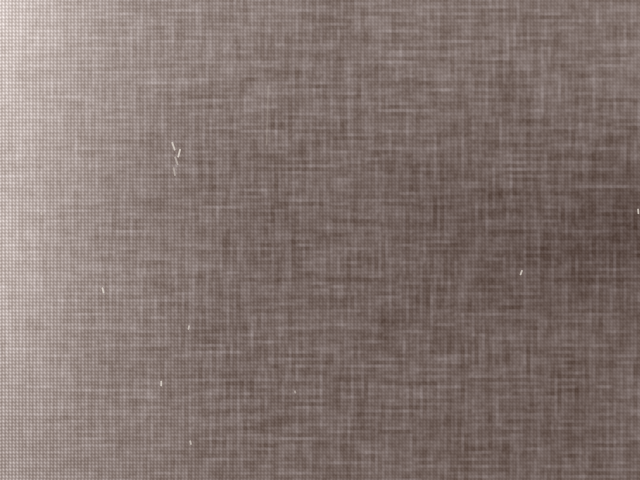
Give the GLSL for this texture, as a Shadertoy shader.

```glsl
// Taupe woven cloth under a soft light from the left.
// Gradient noise stretched along each thread makes the crossing slubs; a cosine
// lattice makes the weave, and a few scattered capsules make lint and scratches.

#define THREADS 139.0        // threads per canvas height
#define SLUB_CONTRAST 0.105  // strength of streaks along the threads
#define WEAVE_CONTRAST 0.026 // strength of the regular lattice
#define GRAIN 0.045          // fine irregularity
#define BASE_TONE 0.438      // red level of the unlit cloth
#define GLOW 0.31            // extra light at the left edge
#define LINT_COUNT 12
#define TAU 6.2831853

vec2 hash2(vec2 p) {
    vec3 q = fract(vec3(p.xyx) * vec3(0.1031, 0.1030, 0.0973));
    q += dot(q, q.yzx + 33.33);
    return fract((q.xx + q.yz) * q.zy);
}

float cornerSlope(vec2 cell, vec2 offset) {
    float angle = TAU * hash2(cell).x;
    return dot(vec2(cos(angle), sin(angle)), offset);
}

float gradientNoise(vec2 p) {
    vec2 i = floor(p), f = fract(p);
    vec2 w = f * f * f * (f * (f * 6.0 - 15.0) + 10.0);
    vec2 e = vec2(1.0, 0.0);
    float low = mix(cornerSlope(i, f), cornerSlope(i + e, f - e), w.x);
    float high = mix(cornerSlope(i + e.yx, f - e.yx), cornerSlope(i + 1.0, f - 1.0), w.x);
    return mix(low, high, w.y);
}

// Tone of one thread: short and long slubs, plus bundles of several threads
float threadTone(float along, float id) {
    return 0.55 * gradientNoise(vec2(along * 11.0, id + 0.5))
         + 0.50 * gradientNoise(vec2(along * 27.0 + 91.0, id + 300.5))
         + 0.45 * gradientNoise(vec2(along * 8.0 + 47.0, id * 0.37 + 611.0));
}

// Neighbouring threads joined by a soft edge
float slubs(float along, float across) {
    float id = floor(across);
    float blend = smoothstep(0.2, 0.8, fract(across));
    return mix(threadTone(along, id), threadTone(along, id + 1.0), blend);
}

float illumination(vec2 uv) {
    float side = exp(-pow(uv.x / 0.22, 1.25));
    float tone = BASE_TONE + GLOW * side * mix(0.62, 1.0, smoothstep(0.0, 0.45, uv.y));
    tone += 0.075 * smoothstep(0.5, 1.05, uv.y);
    tone += 0.025 * smoothstep(0.35, 0.0, uv.y) * smoothstep(1.0, 0.4, uv.x);
    vec2 shade = (uv - vec2(1.0, 0.50)) / vec2(0.28, 0.17);
    return tone - 0.05 * exp(-dot(shade, shade));
}

float capsule(vec2 p, vec2 a, vec2 b) {
    vec2 pa = p - a, ba = b - a;
    return length(pa - ba * clamp(dot(pa, ba) / dot(ba, ba), 0.0, 1.0));
}

// Bright lint: the first four gather in a cluster, the rest lie anywhere
float lint(vec2 p, float aspect, float pixel) {
    float cover = 0.0;
    for (int i = 0; i < LINT_COUNT; i++) {
        vec2 r = hash2(vec2(float(i) * 7.3 + 2.0, 19.0));
        vec2 s = hash2(vec2(float(i) * 3.1 + 5.0, 53.0));
        bool clustered = i < 4;
        vec2 start = clustered ? vec2(0.275 * aspect, 0.67) + (r - 0.5) * vec2(0.025, 0.10)
                               : r * vec2(aspect, 1.0);
        vec2 reach = vec2(s.x - 0.4, -1.0) * (clustered ? 0.014 : 0.008 * s.y + 0.001);
        float d = capsule(p, start, start + reach);
        cover = max(cover, (0.4 + 0.5 * s.y) * (1.0 - smoothstep(0.0005, 0.0012 + pixel, d)));
    }
    // one faint upright scratch
    vec2 top = vec2(0.419 * aspect, 0.82);
    float scratch = capsule(p, top, top - vec2(0.003, 0.12));
    return max(cover, 0.22 * (1.0 - smoothstep(0.0003, 0.001 + pixel, scratch)));
}

void mainImage(out vec4 fragColor, in vec2 fragCoord) {
    vec2 uv = fragCoord / iResolution.xy;
    float aspect = iResolution.x / iResolution.y;
    float pixel = 1.0 / iResolution.y;
    vec2 p = fragCoord * pixel;
    vec2 grid = p * THREADS;

    // light, with faint broad patches
    float light = illumination(uv) + 0.025 * gradientNoise(p * 5.0 + 13.0);

    // crossing slubs, clearer away from the glare
    float weft = slubs(p.x, grid.y);
    float warp = slubs(p.y + 40.0, grid.x + 200.0);
    float slub = SLUB_CONTRAST * (weft + 0.9 * warp) * mix(0.65, 1.0, smoothstep(0.0, 0.4, uv.x));

    // lattice of slightly slanted dashes, strongest in the glare
    float glare = exp(-uv.x * 3.5);
    float columns = cos(TAU * grid.x);
    float rows = cos(TAU * (grid.y + 0.12 * sin(TAU * grid.x)));
    float resolved = 1.0 - smoothstep(0.4, 0.6, pixel * THREADS);
    float weave = WEAVE_CONTRAST * (0.55 + 1.7 * glare) * resolved
                * (columns + 0.8 * rows + 0.4 * columns * rows);

    float grain = GRAIN * gradientNoise(grid * 0.9 + 77.0);
    float tone = light + slub + weave + grain;

    // warm brown gaps and cooler, greyer raised threads
    vec3 cloth = mix(vec3(0.41, 0.35, 0.33), vec3(0.80, 0.75, 0.73), (tone - 0.41) / 0.39);
    cloth += vec3(-0.05, 0.0, 0.10) * (slub + 0.3 * weave);
    cloth = mix(cloth, vec3(0.88, 0.85, 0.81), lint(p, aspect, pixel));
    fragColor = vec4(clamp(cloth, 0.0, 1.0), 1.0);
}
```
